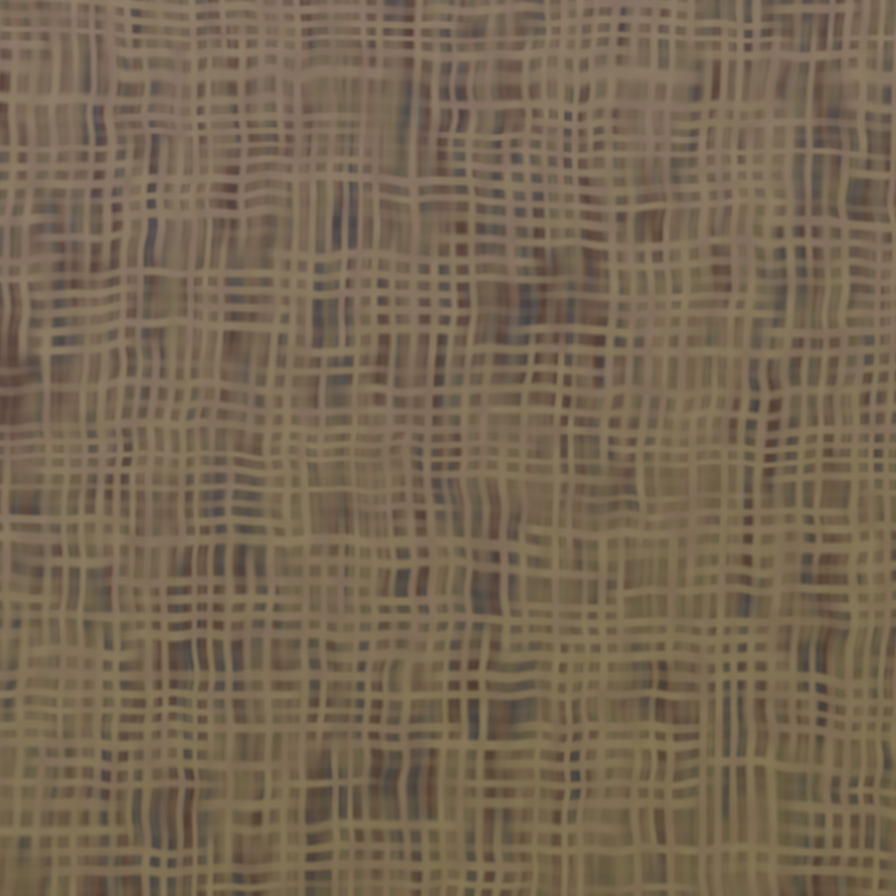
Reproduce this texture procedurally as a WebGL 1 fragment shader.

```glsl
precision highp float;
// Soft, irregular woven cloth: tan threads over brown and slate vertical dashes.

uniform vec2 u_resolution;

const vec2 THREAD_COUNT = vec2(51.0, 49.0);
const vec3 TAN_THREAD = vec3(0.535, 0.474, 0.372);
const vec3 ROSE_THREAD = vec3(0.520, 0.445, 0.375);
const vec3 BROWN_GAP = vec3(0.462, 0.392, 0.315);
const vec3 OLIVE_GAP = vec3(0.440, 0.392, 0.300);
const vec3 SLATE_DASH = vec3(0.300, 0.283, 0.285);
const vec3 UMBER_DASH = vec3(0.345, 0.262, 0.225);

float hash(vec2 p) {
  p = fract(p * vec2(0.1031, 0.1130));
  p += dot(p, p.yx + 33.33);
  return fract((p.x + p.y) * p.x * 97.31);
}

// Smooth value noise in 0..1
float noise(vec2 p) {
  vec2 cell = floor(p);
  vec2 f = fract(p);
  f = f * f * (3.0 - 2.0 * f);
  float low = mix(hash(cell), hash(cell + vec2(1.0, 0.0)), f.x);
  float high = mix(hash(cell + vec2(0.0, 1.0)), hash(cell + vec2(1.0, 1.0)), f.x);
  return mix(low, high, f.y);
}

// Thread coordinate with uneven spacing and a gentle sideways wander
float threadCoord(float across, float along, float count, float seed) {
  float spacing = 0.9 * noise(vec2(across * 17.0, seed));
  float wander = 0.7 * noise(vec2(along * 6.0, across * 5.0 + seed));
  float jog = 0.3 * noise(vec2(along * 32.0, across * 14.0 + seed));
  return across * count + spacing + wander + jog;
}

// Coverage of the nearest thread, which fades in and out along its length
float threadCover(float coord, float along, float halfWidth, float fadeRate, float seed) {
  float id = floor(coord + 0.5);
  float presence = noise(vec2(along * fadeRate + seed, id + seed));
  float width = halfWidth * mix(0.8, 1.2, hash(vec2(id, seed + 7.0)));
  float body = 1.0 - smoothstep(width - 0.15, width + 0.15, abs(coord - id));
  return body * mix(0.12, 0.95, smoothstep(0.12, 0.55, presence));
}

// Dark dashes: fine vertical streaks gathered into longer stripes and patches
float dashDepth(vec2 weave, vec2 uv) {
  float stripe = noise(vec2(weave.x * 0.8 + 40.0, uv.y * 8.0));
  float dash = noise(vec2(weave.x * 1.3 + 80.0, weave.y * 0.7));
  float streak = noise(vec2(weave.x * 3.2 + 20.0, uv.y * 20.0));
  float patchTone = noise(uv * vec2(8.0, 5.0) + 60.0);
  float depth = 0.38 * stripe + 0.30 * dash + 0.16 * streak + 0.22 * patchTone;
  return smoothstep(0.36, 0.80, depth);
}

vec3 gapColor(vec2 weave, vec2 uv) {
  float hue = smoothstep(0.25, 0.75, noise(vec2(weave.x * 1.9 + 11.0, uv.y * 16.0)));
  vec3 shallow = mix(BROWN_GAP, OLIVE_GAP, hue);
  vec3 deep = mix(UMBER_DASH, SLATE_DASH, hue);
  float streak = noise(vec2(weave.x * 3.5 + 5.0, uv.y * 24.0)) - 0.5;
  return mix(shallow, deep, dashDepth(weave, uv)) + 0.05 * streak;
}

vec3 threadColor(vec2 weave, vec2 uv) {
  float rose = smoothstep(0.3, 0.8, noise(weave * vec2(0.9, 0.6) + 30.0));
  float shade = noise(weave * vec2(1.4, 1.1) + 90.0) - 0.5;
  return mix(TAN_THREAD, ROSE_THREAD, rose) + 0.035 * shade;
}

// Rosy light at the top falling off to olive at the lower right
vec3 ambientTint(vec2 uv) {
  float falloff = smoothstep(0.0, 1.0, 0.75 * uv.y + 0.25 * (1.0 - uv.x));
  return mix(vec3(0.955, 0.955, 0.87), vec3(1.03, 1.02, 1.07), falloff);
}

void main() {
  vec2 uv = gl_FragCoord.xy / u_resolution;
  vec2 leaned = uv + vec2(-0.022 * uv.y, 0.008 * uv.x);

  vec2 weave = vec2(
    threadCoord(leaned.x, leaned.y, THREAD_COUNT.x, 3.0),
    threadCoord(leaned.y, leaned.x, THREAD_COUNT.y, 19.0));

  // Interlace both thread directions over the gaps
  float warp = threadCover(weave.x, uv.y, 0.20, 9.0, 13.0);
  float weft = threadCover(weave.y, uv.x, 0.22, 11.0, 57.0);
  float cover = 1.0 - (1.0 - warp) * (1.0 - weft);

  vec3 color = mix(gapColor(weave, uv), threadColor(weave, uv), cover);
  gl_FragColor = vec4(color * ambientTint(uv), 1.0);
}
```
